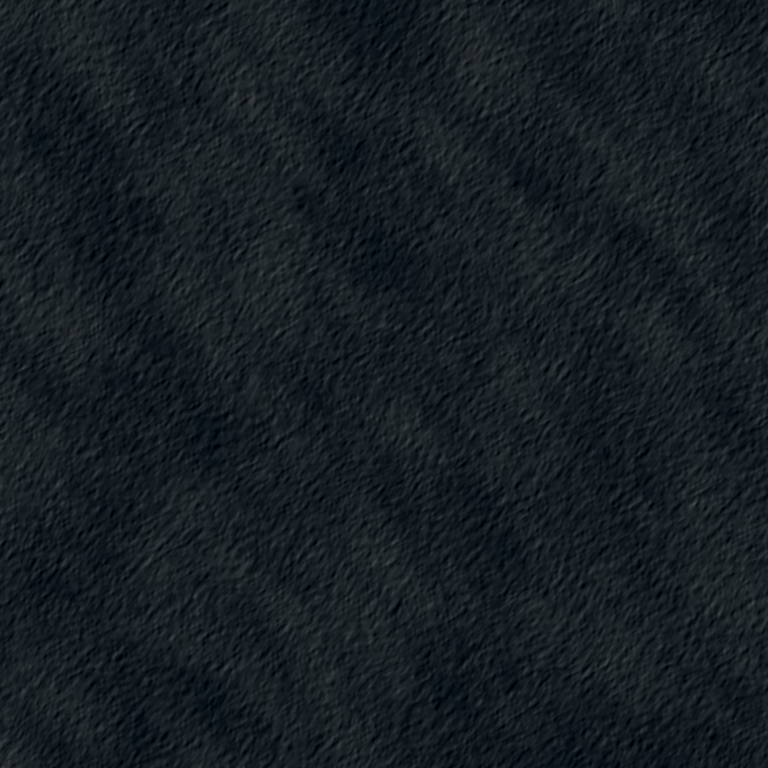
A Shadertoy shader for this texture:

```glsl
const vec3 SHADOW_BLUE = vec3(0.043, 0.074, 0.102);
const vec3 WORN_GREY = vec3(0.125, 0.149, 0.161);
const float GRAIN_ANGLE = 0.82;
const float STREAK_ANGLE = -0.80;

float hash(vec2 cell) {
    uvec2 q = uvec2(ivec2(cell) + 32768);
    uint n = q.x * 1597334677u ^ q.y * 3812015801u;
    n = (n ^ (n >> 15)) * 2246822519u;
    n = (n ^ (n >> 13)) * 3266489917u;
    return float((n ^ (n >> 16)) >> 8) / 16777216.0;
}

float noise(vec2 p) {
    vec2 cell = floor(p);
    vec2 f = p - cell;
    f = f * f * f * (f * (f * 6.0 - 15.0) + 10.0);
    float low = mix(hash(cell), hash(cell + vec2(1, 0)), f.x);
    float high = mix(hash(cell + vec2(0, 1)), hash(cell + vec2(1, 1)), f.x);
    return mix(low, high, f.y);
}

// Noise folded into narrow, slightly rounded crests.
float ridge(vec2 p) {
    float centered = 2.0 * noise(p) - 1.0;
    return 1.0 - sqrt(centered * centered + 0.015);
}

// Coordinates along and across a direction.
vec2 alignTo(vec2 p, float angle) {
    float c = cos(angle), s = sin(angle);
    return vec2(c * p.x + s * p.y, c * p.y - s * p.x);
}

float fbm(vec2 p) {
    float sum = 0.0, weight = 0.42;
    for (int i = 0; i < 4; i++) {
        sum += weight * noise(p);
        p = alignTo(p, 0.15) * 2.03 + 17.3;
        weight *= 0.66;
    }
    return sum;
}

// Short raised fibres and creases, with finer pebbles on top.
float napHeight(vec2 p) {
    vec2 fibre = alignTo(p, GRAIN_ANGLE);
    vec2 crease = alignTo(p, GRAIN_ANGLE - 0.3);
    vec2 pebble = alignTo(p, GRAIN_ANGLE + 0.25);
    return 0.75 * noise(fibre * vec2(80.0, 155.0))
         + 0.40 * ridge(crease * vec2(56.0, 100.0) + 23.0)
         + 0.50 * noise(pebble * vec2(165.0, 250.0) + 41.0);
}

// Height difference toward the light.
float relief(vec2 p, vec2 lightStep) {
    return napHeight(p - lightStep) - napHeight(p + lightStep);
}

// Diagonal brushing mixed with softer clouds.
float brushing(vec2 p) {
    float streaks = fbm(alignTo(p, STREAK_ANGLE) * vec2(5.5, 16.0) + 5.0);
    float clouds = fbm(alignTo(p, -1.2) * vec2(6.0, 11.0) + 63.0);
    return mix(streaks, clouds, 0.5);
}

void mainImage(out vec4 fragColor, in vec2 fragCoord) {
    vec2 uv = fragCoord / iResolution.y;

    // Slight bending of the fibres.
    vec2 bend = vec2(noise(uv * 12.0 + 11.0), noise(uv * 12.0 + 37.0)) - 0.5;
    vec2 napUv = uv + 0.010 * bend;

    float worn = smoothstep(0.24, 0.76, brushing(uv));
    vec3 color = mix(SHADOW_BLUE, WORN_GREY, worn);

    float grain = relief(napUv, vec2(-0.0013, 0.0009));
    color += 0.145 * grain * mix(0.9, 1.1, worn);
    color += 0.014 * (noise(uv * 256.0 + 90.0) - 0.5);

    fragColor = vec4(clamp(color, 0.0, 1.0), 1.0);
}
```
